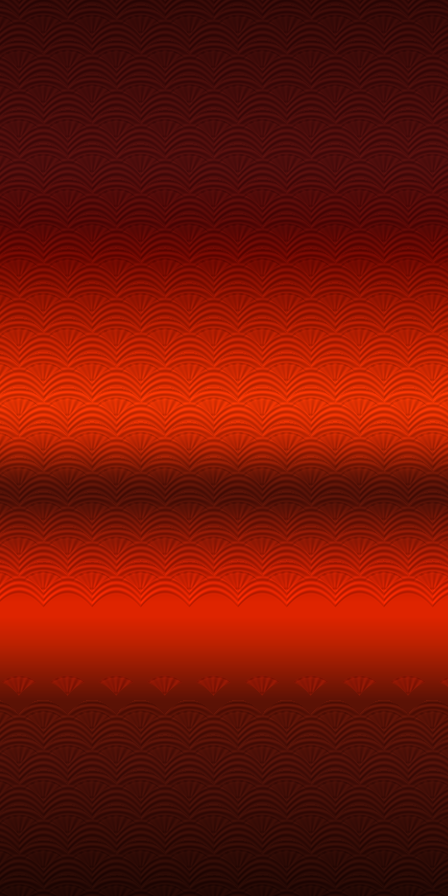
Give the GLSL for this background, as a WebGL 1 fragment shader.

```glsl
precision highp float;
uniform vec2 u_resolution;

const float ROW = 0.715; // row spacing, in motif widths

float ramp(float a, float b, float x) {
  return clamp((x - a) / (b - a), 0.0, 1.0);
}

// Satin bands, t runs from the top edge down
vec3 satin(float t) {
  vec3 c = mix(vec3(0.20, 0.035, 0.025), vec3(0.30, 0.05, 0.045), ramp(0.0, 0.17, t));
  c = mix(c, vec3(0.33, 0.03, 0.02), ramp(0.19, 0.25, t));
  c = mix(c, vec3(0.42, 0.03, 0.005), ramp(0.25, 0.285, t));
  c = mix(c, vec3(0.74, 0.13, 0.005), ramp(0.285, 0.39, t));
  c = mix(c, vec3(0.87, 0.19, 0.01), ramp(0.39, 0.445, t));
  c = mix(c, vec3(0.76, 0.15, 0.01), ramp(0.455, 0.495, t));
  c = mix(c, vec3(0.32, 0.065, 0.025), smoothstep(0.48, 0.55, t));
  c = mix(c, vec3(0.70, 0.11, 0.01), ramp(0.56, 0.63, t));
  c = mix(c, vec3(0.87, 0.14, 0.0), ramp(0.63, 0.672, t));
  c = mix(c, vec3(0.74, 0.13, 0.005), ramp(0.688, 0.718, t));
  c = mix(c, vec3(0.36, 0.07, 0.02), ramp(0.718, 0.782, t));
  c = mix(c, vec3(0.29, 0.06, 0.03), ramp(0.782, 0.85, t));
  return mix(c, vec3(0.13, 0.03, 0.015), ramp(0.85, 1.0, t));
}

// Lower ogee edge of a motif
float ogee(float x) {
  float s = 1.0 - 2.0 * abs(x);
  return -0.62 + 0.3 * (1.0 - s * s);
}

float centred(float x, float row) {
  return fract(x + 0.5 * mod(row, 2.0) + 0.5) - 0.5;
}

// Returns relief height, fan mask, distance above the ogee, row index
vec4 motif(vec2 g) {
  float row = floor((g.y + 0.62) / ROW);
  if (g.y - row * ROW < ogee(centred(g.x, row))) row -= 1.0;
  vec2 q = vec2(centred(g.x, row), g.y - row * ROW);
  float v = q.y - ogee(q.x);

  // Domed fan with ribs and a bud at its base
  float dome = length((q - vec2(0.0, -0.1)) / vec2(0.41, 0.27)) - 1.0;
  float soft = 10.0 / u_resolution.x;
  float fan = smoothstep(soft, -soft, dome * 0.3) * smoothstep(0.36, 0.36 + 2.0 * soft, v);
  vec2 fromBase = q - vec2(0.0, -0.27);
  float radius = length(fromBase);
  float ribs = 0.5 + 0.5 * cos(18.0 * atan(fromBase.x, fromBase.y + 0.001));
  ribs = mix(0.6, ribs, smoothstep(0.08, 0.22, radius));
  ribs -= 0.7 * exp(-pow((radius - 0.09) / 0.025, 2.0));

  // Plumes follow the ogee below and the dome above
  float plumes = 0.5 + 0.5 * cos(6.2832 * v / 0.125);
  float arches = 0.5 + 0.5 * cos(6.2832 * dome / 0.4);
  plumes = mix(plumes, arches, smoothstep(0.36, 0.46, v));
  float height = mix(plumes, 0.75 * ribs, fan);
  height -= 0.8 * exp(-abs(dome) * 14.0) * smoothstep(0.28, 0.4, v);
  height -= 0.6 * exp(-v * 25.0);
  return vec4(height, fan, v, row);
}

void main() {
  vec2 uv = gl_FragCoord.xy / u_resolution;
  vec3 color = satin(1.0 - uv.y);

  // Lattice of motifs, alternate rows shifted by half a width
  vec2 g = (uv * vec2(1.0, 2.0) - vec2(0.0964, 0.706)) * 9.21;
  vec4 m = motif(g);
  float lit = m.x - motif(g + vec2(-0.018, 0.04)).x;

  // The relief pauses over a plain band, whose lower rim is a row of fans
  float rimRow = 1.0 - step(0.5, abs(m.w + 3.0));
  float shown = step(-0.5, m.w) + step(m.w, -3.5) + rimRow * m.y;
  if (abs(m.w) < 0.5) shown *= smoothstep(0.0, 0.07, m.z);

  float rimGlow = smoothstep(0.205, 0.245, uv.y);
  color = mix(color, vec3(0.57, 0.085, 0.015), rimRow * m.y * (0.35 + 0.4 * rimGlow));

  // Soft embossing: grooves darken, edges facing up catch light
  float relief = 0.11 * lit + 0.07 * (m.x - 0.5);
  color *= 1.0 + shown * clamp(relief, -0.24, 0.16);
  color += shown * vec3(0.02, 0.012, 0.006) * lit;

  gl_FragColor = vec4(clamp(color, 0.0, 1.0), 1.0);
}
```
